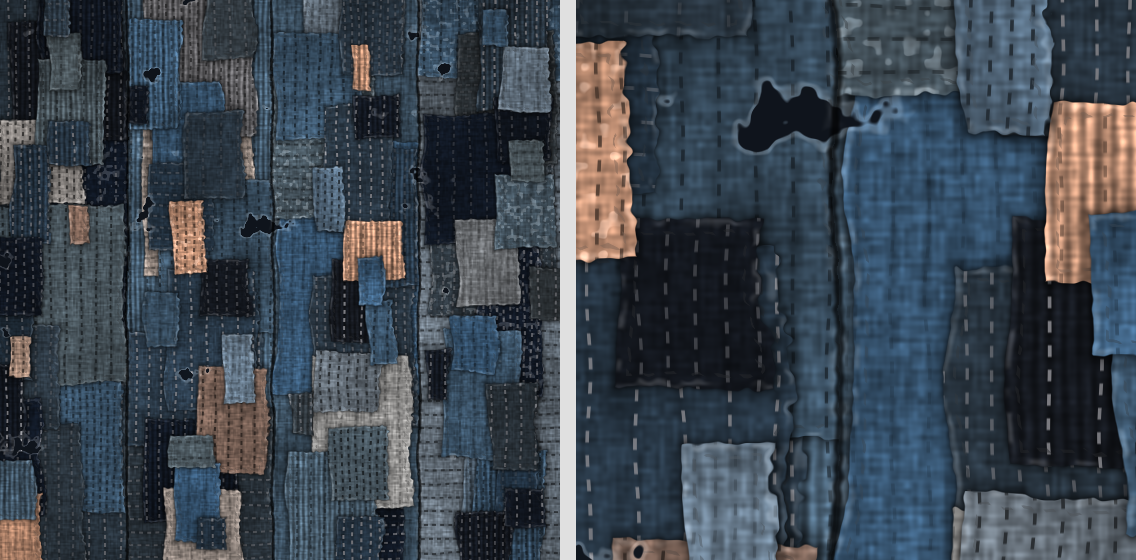
Left, the full canvas; right, a detail of the centre.
A Shadertoy shader for this texture:

```glsl
float hash(vec2 p) {
    return fract(sin(dot(p, vec2(12.9898, 78.233))) * 43758.5453);
}

float noise(vec2 p) {
    vec2 i = floor(p), f = fract(p);
    f = f * f * (3.0 - 2.0 * f);
    return mix(mix(hash(i), hash(i + vec2(1, 0)), f.x),
               mix(hash(i + vec2(0, 1)), hash(i + vec2(1, 1)), f.x), f.y);
}

float fbm(vec2 p) {
    float sum = 0.0, amp = 0.53;
    for (int i = 0; i < 4; i++) {
        sum += amp * noise(p);
        p = mat2(1.6, 1.2, -1.2, 1.6) * p + 3.7;
        amp *= 0.5;
    }
    return sum;
}

// Dye by cumulative share, nudged between indigo and grey
vec3 dyeFor(float share, float tint) {
    vec3 dye = vec3(0.07, 0.09, 0.125);
    if (share > 0.20) dye = vec3(0.175, 0.215, 0.25);
    if (share > 0.48) dye = vec3(0.26, 0.335, 0.395);
    if (share > 0.74) dye = vec3(0.42, 0.45, 0.48);
    if (share > 0.83) dye = vec3(0.71, 0.57, 0.49);
    if (share > 0.97) dye = vec3(0.46, 0.39, 0.36);
    return dye * (1.0 + (tint - 0.4) * vec3(-0.32, 0.0, 0.25));
}

// Woven cloth with stains, ribs and running stitches
vec3 cloth(vec2 p, vec3 dye, float seed) {
    float px = 1.0 / iResolution.y;
    float stain = fbm(p * 9.0 + seed * 31.0);
    float weave = noise(p * vec2(380, 60)) + noise(p * vec2(60, 380)) - 1.0;
    vec3 col = dye * (0.67 + 0.66 * stain) * (1.0 + 0.28 * weave);
    col *= 0.87 + 0.26 * noise(p * 240.0);

    float ribbed = step(0.7, hash(vec2(seed, 1.0)));
    col *= 1.0 + 0.24 * ribbed * sin(p.x * 690.0 + 2.0 * noise(p * 20.0));
    float speckled = step(0.9, hash(vec2(seed, 2.0)));
    col += 0.16 * speckled * smoothstep(0.6, 0.8, noise(p * 170.0));

    vec2 q = hash(vec2(seed, 3.0)) < 0.87 ? p : p.yx;
    q.x += 0.005 * (noise(q * 22.0) - 0.5);
    float spacing = mix(0.012, 0.032, hash(vec2(seed, 4.0)));
    float lane = q.x / spacing;
    float x = abs(fract(lane) - 0.5) * spacing;
    float dash = fract(q.y / 0.0145 + hash(vec2(floor(lane), seed)));
    float stitch = smoothstep(0.0, 0.12, dash) * (1.0 - smoothstep(0.48, 0.6, dash));
    stitch *= 1.0 - smoothstep(0.0007, 0.0007 + 1.2 * px, x);
    stitch *= mix(0.2, 0.95, hash(vec2(seed, 5.0)));
    vec3 thread = dye.g < 0.26 ? vec3(0.5, 0.5, 0.52) : dye * 0.38;
    col *= 1.0 - 0.14 * (1.0 - smoothstep(0.0, 0.006, x));
    return mix(col, thread, stitch);
}

void mainImage(out vec4 fragColor, in vec2 fragCoord) {
    vec2 uv = fragCoord / iResolution.xy;
    float px = 1.0 / iResolution.y;
    vec2 wobble = vec2(noise(uv * 16.0), noise(uv * 16.0 + 40.0)) - 0.5;
    float fray = noise(uv * 170.0) - 0.5;

    // Four long panels sewn side by side
    float across = uv.x + 0.033 + 0.007 * wobble.x + 0.002 * fray;
    float panel = floor(across / 0.26);
    vec2 p = vec2(across - panel * 0.26, uv.y);
    vec3 col = cloth(uv, dyeFor(0.4 + 0.12 * panel, 0.5), panel + 0.5);

    // Patches from large to small, each laid over the last
    for (int i = 0; i < 22; i++) {
        float n = float(i);
        float seed = n + 37.0 * panel;
        vec2 rnd = vec2(hash(vec2(seed, 6.0)), hash(vec2(seed, 7.0)));
        vec2 size = mix(vec2(0.115, 0.17), vec2(0.02, 0.032), pow(n / 21.0, 0.65));
        size *= 0.65 + 0.7 * rnd;
        size.x = min(size.x, 0.132);
        vec2 centre = vec2(mix(size.x - 0.005, 0.265 - size.x, hash(vec2(seed, 8.0))),
                           fract(n * 0.618 + panel * 0.45 + 0.62));
        vec2 r = p - centre;
        float tilt = 0.07 * (hash(vec2(seed, 9.0)) - 0.5);
        r += tilt * vec2(-r.y, r.x) + 0.008 * wobble;
        vec2 b = abs(r) - size;
        float d = length(max(b, 0.0)) + min(max(b.x, b.y), 0.0) + 0.0035 * fray;
        if (d > 0.025) continue;

        float share = fract(n * 0.5698 + panel * 0.25 + 0.03);
        if (panel > 2.5) share *= 0.83;
        vec3 dye = dyeFor(share, hash(vec2(seed, 10.0)));
        vec3 patchCol = cloth(uv + 0.01 * rnd, dye, seed);

        // Worn hem with a small overcast stitch
        float hem = 1.0 - smoothstep(0.0, 0.0035, abs(d + 0.002));
        patchCol += 0.13 * hem * smoothstep(0.3, 0.75, noise(uv * 120.0));
        float tack = 1.0 - smoothstep(0.0006, 0.0006 + px, abs(d + 0.008));
        tack *= smoothstep(0.45, 0.6, abs(fract((r.x + r.y) * 70.0) - 0.5) * 2.0);
        patchCol = mix(patchCol, dye * 0.5 + 0.1, 0.5 * tack);

        col *= 1.0 - 0.55 * exp(-max(d, 0.0) / 0.0035);
        col = mix(col, patchCol, 1.0 - smoothstep(-px, px, d));
    }

    // Small tears with pale ragged rims
    float wear = fbm(uv * 15.0 + 8.0) + 0.05 * fray;
    col += 0.15 * smoothstep(0.76, 0.79, wear);
    col = mix(col, vec3(0.06, 0.08, 0.11), smoothstep(0.8, 0.815, wear));

    // Panel seams: dark fold beside a pale frayed edge
    float seam = min(p.x, 0.26 - p.x);
    col += 0.1 * (1.0 - smoothstep(0.003, 0.008, seam)) * smoothstep(0.4, 0.8, noise(uv * 130.0));
    col *= 1.0 - 0.7 * (1.0 - smoothstep(0.0008, 0.004, seam));

    // Soft folds and darker borders
    col *= 0.88 + 0.24 * fbm(uv * 5.0 + 20.0);
    col *= 1.04 - 0.35 * dot(uv - 0.5, uv - 0.5);
    fragColor = vec4(clamp(col, 0.0, 1.0), 1.0);
}
```
